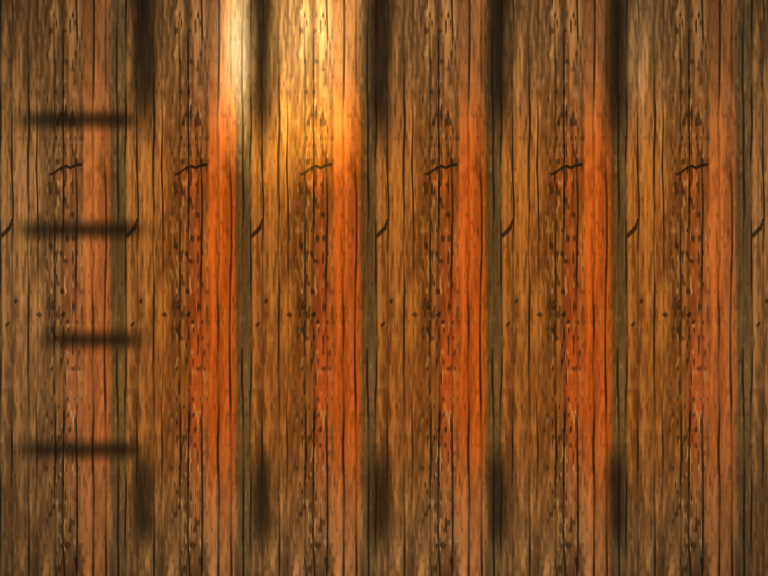
This texture is drawn by a WebGL 1 fragment shader. Its source:

```glsl
precision highp float;
uniform vec2 u_resolution;

const float TILE_WIDTH = 0.163;   // fraction of the canvas width
const float TILE_START = 0.146;
const float TILE_ASPECT = 0.217;  // tile width over canvas height

const vec3 DARK = vec3(0.11, 0.075, 0.035);
const vec3 BROWN = vec3(0.46, 0.25, 0.085);
const vec3 GOLD = vec3(0.62, 0.36, 0.13);
const vec3 ORANGE = vec3(0.70, 0.30, 0.075);
const vec3 RUST = vec3(0.58, 0.21, 0.06);
const vec3 MOSS = vec3(0.36, 0.26, 0.12);
const vec3 TAN = vec3(0.78, 0.57, 0.30);

float hash(vec2 p) {
  return fract(sin(dot(p, vec2(127.1, 311.7))) * 43758.5);
}

// Value noise that wraps across after a whole number of cells
float wrapNoise(vec2 p, float period) {
  vec2 i = floor(p);
  vec2 f = fract(p);
  f = f * f * (3.0 - 2.0 * f);
  float left = mod(i.x, period);
  float right = mod(i.x + 1.0, period);
  float low = mix(hash(vec2(left, i.y)), hash(vec2(right, i.y)), f.x);
  float high = mix(hash(vec2(left, i.y + 1.0)), hash(vec2(right, i.y + 1.0)), f.x);
  return mix(low, high, f.y);
}

float band(float x, float start, float end, float blur) {
  return smoothstep(start - blur, start + blur, x) * (1.0 - smoothstep(end - blur, end + blur, x));
}

float softBox(vec2 p, vec2 low, vec2 high, vec2 blur) {
  return band(p.x, low.x, high.x, blur.x) * band(p.y, low.y, high.y, blur.y);
}

float stroke(vec2 p, vec2 a, vec2 b, float radius) {
  vec2 ab = b - a;
  float h = clamp(dot(p - a, ab) / dot(ab, ab), 0.0, 1.0);
  return 1.0 - smoothstep(radius * 0.2, radius * 1.5, length(p - a - ab * h));
}

float blob(vec2 p, vec2 center, vec2 size) {
  vec2 d = (p - center) / size;
  return exp(-dot(d, d));
}

// Long fibres stretched along the planks
float woodGrain(vec2 p) {
  float sum = 0.36 * wrapNoise(p * vec2(15.0, 3.0), 15.0);
  sum += 0.32 * wrapNoise(p * vec2(37.0, 9.0) + vec2(0.0, 31.0), 37.0);
  return sum + 0.32 * wrapNoise(p * vec2(62.0, 42.0) + vec2(0.0, 77.0), 62.0);
}

float cracks(vec2 p) {
  float total = 0.0;
  for (int i = 0; i < 10; i++) {
    float id = float(i);
    float seed = hash(vec2(id, 5.0));
    float wobble = 0.016 * (wrapNoise(vec2(id, p.y * 14.0), 64.0) - 0.5);
    float d = abs(fract(p.x - (id + 0.5 * seed) / 10.0 + wobble + 0.5) - 0.5);
    float depth = 0.25 + 0.75 * smoothstep(0.2, 0.7, wrapNoise(vec2(id + 20.0, p.y * 9.0), 64.0));
    total = max(total, depth * (1.0 - smoothstep(0.001, 0.012 + 0.004 * seed, d)));
  }
  return total;
}

float knots(vec2 p) {
  vec2 q = p * vec2(TILE_ASPECT, 1.0);
  q += 0.006 * (wrapNoise(p * vec2(24.0, 90.0), 24.0) - 0.5);
  float total = 0.8 * stroke(q, vec2(0.024, 0.589), vec2(0.040, 0.605), 0.004);
  total = max(total, 0.8 * stroke(q, vec2(0.040, 0.605), vec2(0.045, 0.620), 0.003));
  total = max(total, 0.7 * stroke(q, vec2(0.112, 0.698), vec2(0.130, 0.709), 0.003));
  total = max(total, 0.85 * stroke(q, vec2(0.130, 0.709), vec2(0.160, 0.712), 0.003));
  for (int i = 0; i < 7; i++) {
    float id = float(i);
    vec2 center = vec2(0.02 + 0.12 * hash(vec2(id, 2.0)), 0.43 + 0.08 * hash(vec2(id, 9.0)));
    total = max(total, 0.6 * stroke(q, center, center + vec2(0.002, 0.003), 0.003));
  }
  return total;
}

vec3 planks(vec2 p) {
  float grain = woodGrain(p);
  float heat = blob(vec2(0.0, p.y), vec2(0.0, 0.36), vec2(1.0, 0.25));
  vec3 color = mix(BROWN, GOLD, smoothstep(0.3, 0.75, grain) * (1.0 - 0.4 * heat));
  color = mix(color, mix(ORANGE, RUST, 0.3 * heat), 0.85 * band(p.x, 0.77, 0.98, 0.02));
  color = mix(color, RUST, band(p.x, 0.61, 0.76, 0.04) * (0.15 + 0.5 * heat));
  color = mix(color, MOSS, 0.8 * band(p.x, 0.0, 0.12, 0.015));
  color = mix(color, ORANGE, 0.8 * blob(p, vec2(0.64, 0.685), vec2(0.11, 0.02)));
  color *= 0.73 + 0.58 * grain;
  // Pale flecks and dark pits where the surface is worn
  float worn = 0.35 + 0.65 * band(p.x, 0.48, 0.74, 0.05);
  float fleck = wrapNoise(p * vec2(58.0, 85.0), 58.0);
  float pit = wrapNoise(p * vec2(54.0, 75.0) + vec2(0.0, 90.0), 54.0);
  float streak = wrapNoise(p * vec2(45.0, 14.0) + vec2(0.0, 50.0), 45.0);
  color = mix(color, TAN, 0.55 * worn * smoothstep(0.55, 0.95, mix(fleck, streak, 0.35)));
  color = mix(color, DARK, 0.55 * worn * smoothstep(0.6, 0.95, pit));
  return mix(color, DARK, max(0.72 * cracks(p), knots(p)));
}

float barShadows(vec2 uv) {
  float shade = 0.0;
  for (int i = 0; i < 5; i++) {
    float x = 0.187 + 0.154 * float(i);
    float foot = 0.79 - 0.04 * hash(vec2(float(i), 3.0));
    shade = max(shade, 0.8 * softBox(uv, vec2(x - 0.014, foot), vec2(x + 0.014, 1.2), vec2(0.013, 0.07)));
    shade = max(shade, 0.68 * softBox(uv, vec2(x - 0.012, 0.06), vec2(x + 0.012, 0.21), vec2(0.010, 0.04)));
  }
  for (int i = 0; i < 4; i++) {
    float y = 0.219 + 0.191 * float(i);
    float start = 0.03 + 0.03 * band(float(i), 0.5, 1.5, 0.1);
    shade = max(shade, 0.78 * softBox(uv, vec2(start, y - 0.013), vec2(0.183, y + 0.013), vec2(0.03, 0.015)));
  }
  return shade;
}

void main() {
  vec2 uv = gl_FragCoord.xy / u_resolution;
  vec3 color = planks(vec2(fract((uv.x - TILE_START) / TILE_WIDTH), uv.y));
  // Faded rim around a saturated middle
  float middle = softBox(uv, vec2(0.14, 0.17), vec2(0.94, 0.80), vec2(0.10, 0.14));
  float luma = dot(color, vec3(0.35, 0.5, 0.15));
  color = mix(mix(color, luma * vec3(1.45, 1.08, 0.68), 0.6), color * 1.04, middle);
  // Warm pool of light with a pale upper left side
  float pool = softBox(uv, vec2(0.29, 0.73), vec2(0.46, 1.2), vec2(0.025, 0.09));
  color *= 1.0 + pool * vec3(0.6, 0.62, 0.5);
  color += 0.22 * blob(uv, vec2(0.405, 0.76), vec2(0.045, 0.08)) * vec3(1.0, 0.65, 0.1);
  color += 0.20 * blob(uv, vec2(0.41, 0.95), vec2(0.05, 0.12)) * vec3(1.0, 0.85, 0.6);
  color += 0.42 * blob(uv, vec2(0.308, 0.92), vec2(0.02, 0.12)) * vec3(1.0, 0.95, 0.82);
  color += 0.12 * blob(uv, vec2(0.83, 0.92), vec2(0.025, 0.12)) * vec3(1.0, 0.9, 0.7);
  color = mix(color, DARK, barShadows(uv));
  color *= 1.0 - 0.28 * smoothstep(0.42, 0.75, length(uv - 0.5));
  gl_FragColor = vec4(clamp(color, 0.0, 1.0), 1.0);
}
```
